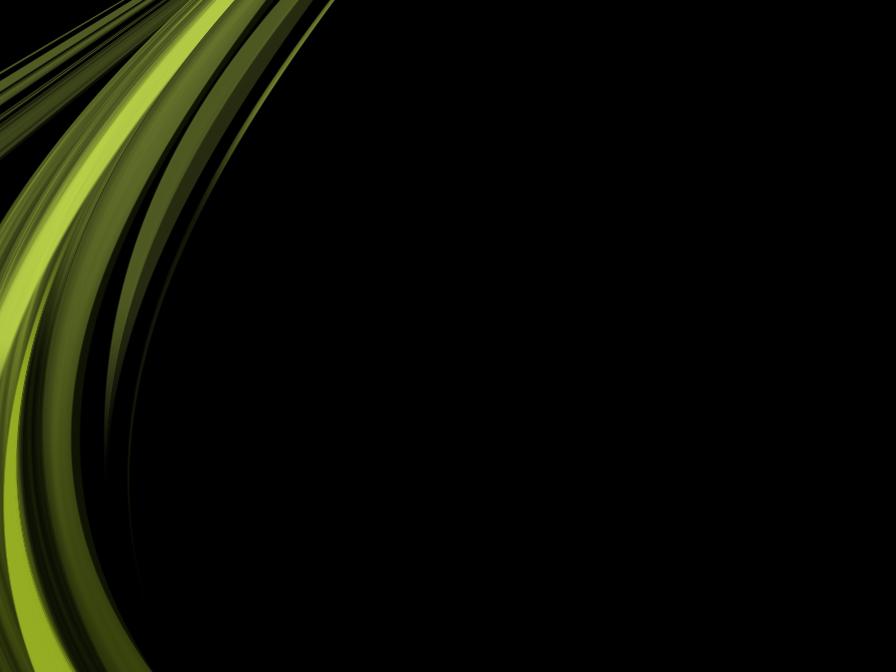
Reproduce this background procedurally as a WebGL 2 fragment shader.

```glsl
#version 300 es
precision highp float;

#define OLIVE vec3(0.37, 0.42, 0.16)
#define MOSS vec3(0.22, 0.26, 0.05)
#define LIME vec3(0.74, 0.84, 0.29)
#define LEAF vec3(0.55, 0.64, 0.15)
#define SHADOW vec3(0.06, 0.075, 0.015)
#define STRAND_COUNT 34.0
#define STRAND_DRIFT 2.5
#define EDGE_PIXELS 1.2

uniform vec2 u_resolution;
out vec4 outColor;

float hash(float n) {
    n = fract(n * 0.1031);
    n *= n + 33.33;
    return fract(n * (n + n));
}

float noise(float x) {
    float cell = floor(x), f = fract(x);
    return mix(hash(cell + 71.0), hash(cell + 72.0), f * f * (3.0 - 2.0 * f));
}

// Cubic through four x values, evenly spaced from the top to the bottom
float curve(vec4 k, float depth) {
    float s = depth * 3.0;
    float a = s - 1.0, b = s - 2.0, c = s - 3.0;
    return dot(k, vec4(-a * b * c / 6.0, s * b * c / 2.0, -s * a * c / 2.0, s * a * b / 6.0));
}

// Position across a ribbon in x, its coverage in y
vec2 ribbon(vec2 p, vec4 left, vec4 right, float soft) {
    float l = curve(left, p.y), r = curve(right, p.y);
    float cover = smoothstep(-soft, soft, p.x - l) * smoothstep(-soft, soft, r - p.x);
    return vec2((p.x - l) / max(r - l, 0.001), cover);
}

// Fine strands that drift slowly across the ribbon
float strands(float across, float depth, float seed) {
    float sum = 0.0, weight = 0.5, freq = STRAND_COUNT * 0.35;
    for (int i = 0; i < 3; i++) {
        float drift = depth * STRAND_DRIFT * (hash(seed + float(i)) - 0.5);
        sum += weight * noise(across * freq + drift * 4.0 + seed * 17.0);
        weight *= 0.6;
        freq *= 2.3;
    }
    return sum;
}

void main() {
    vec2 p = gl_FragCoord.xy / u_resolution.y;
    p.y = 1.0 - p.y;
    float depth = p.y, soft = EDGE_PIXELS / u_resolution.y;
    vec3 tone = mix(OLIVE, MOSS, smoothstep(0.15, 1.0, depth));
    vec4 bodyLeft = vec4(0.350, 0.130, 0.064, 0.160);
    vec4 bodyRight = vec4(0.396, 0.186, 0.106, 0.226);
    vec3 color = vec3(0.0);

    // Wisps in the upper corner
    vec2 wisp = ribbon(p, vec4(0.182, -0.384, -0.951, -1.52), vec4(0.292, -0.108, -0.509, -0.908), soft);
    float hair = smoothstep(0.32, 0.75, strands(wisp.x, depth, 3.0)) * (1.0 - 0.5 * wisp.x);
    float band = smoothstep(0.12, 0.15, wisp.x) * smoothstep(0.30, 0.26, wisp.x);
    float rim = smoothstep(0.05, 0.02, wisp.x);
    hair *= smoothstep(0.28, 0.36, wisp.x);
    color = OLIVE * wisp.y * max(max(hair * 1.1, band * 0.85), rim * 0.8);

    // Bundle of strands
    vec2 bundle = ribbon(p, vec4(0.283, 0.0, -0.122, -0.07), bodyLeft, soft);
    float streak = strands(bundle.x, depth, 8.0);
    color = mix(color, tone * (0.45 + 0.95 * streak), bundle.y);
    float glint = smoothstep(0.58, 0.78, streak) * smoothstep(0.65, 0.3, depth);
    color = mix(color, LEAF, glint * bundle.y * 0.6);

    // Bright core, sweeping off the left side
    vec2 core = ribbon(p, vec4(0.309, 0.049, -0.078, -0.035), vec4(0.351, 0.104, -0.024, 0.017), soft * 2.0);
    float coreLight = smoothstep(0.0, 0.45, core.x) * smoothstep(0.66, 0.5, depth);
    float coreStrand = strands(core.x * 0.6, depth, 14.0);
    color = mix(color, mix(LEAF, LIME, smoothstep(0.25, 0.55, coreStrand)), core.y * coreLight * 0.9);

    // Dark fold beside the body
    vec2 fold = ribbon(p, vec4(0.340, 0.115, 0.031, 0.115), bodyLeft, soft * 2.0);
    vec3 foldTone = SHADOW * (0.4 + 1.5 * strands(fold.x * 0.5, depth, 21.0));
    color = mix(color, foldTone, fold.y * smoothstep(0.32, 0.58, depth));

    // Lower bright ribbon
    vec2 lower = ribbon(p, vec4(0.295, 0.108, 0.010, 0.052), vec4(0.316, 0.115, 0.026, 0.113), soft);
    float lowerStrand = strands(lower.x * 0.6, depth, 27.0);
    vec3 lowerTone = mix(MOSS, LEAF * vec3(1.06, 1.06, 0.9), smoothstep(0.12, 0.5, lowerStrand));
    color = mix(color, lowerTone, lower.y * smoothstep(0.25, 0.6, depth));

    // Broad smooth body and its dim outer lining
    vec2 lining = ribbon(p, bodyLeft, bodyRight + vec4(0.012, 0.010, 0.013, 0.002), soft);
    color = mix(color, SHADOW, lining.y);
    vec2 body = ribbon(p, bodyLeft, bodyRight, soft);
    float sheen = 0.72 + 0.3 * smoothstep(0.05, 0.4, body.x) - 0.15 * smoothstep(0.6, 1.0, body.x);
    sheen += 0.16 * (strands(body.x * 0.35, depth, 35.0) - 0.45);
    color = mix(color, tone * sheen, body.y);

    // Separate middle ribbon with a darker right half
    vec2 middle = ribbon(p, vec4(0.417, 0.212, 0.155, 0.21), vec4(0.466, 0.260, 0.161, 0.22), soft);
    float shade = mix(0.85, 0.4, smoothstep(0.52, 0.60, middle.x));
    shade *= 0.85 + 0.3 * strands(middle.x * 0.3, depth, 41.0);
    color += OLIVE * shade * middle.y * smoothstep(0.75, 0.42, depth);

    // Thin outer line
    vec4 lineRight = vec4(0.498, 0.290, 0.194, 0.257);
    vec2 line = ribbon(p, lineRight - vec4(0.007, 0.008, 0.003, 0.004), lineRight, soft);
    float fade = mix(0.65, 0.12, smoothstep(0.12, 0.34, depth)) * smoothstep(0.95, 0.65, depth);
    color += LIME * line.y * fade * (0.65 + 0.35 * line.x);

    outColor = vec4(color, 1.0);
}
```
